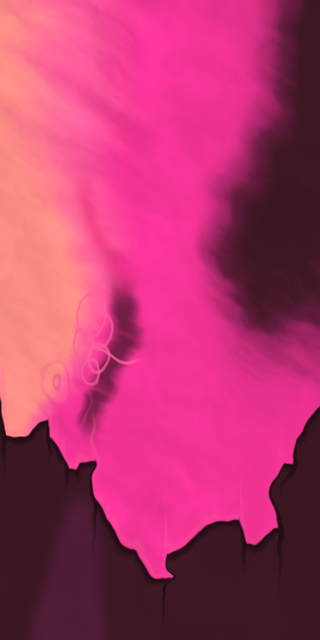
Reproduce this background procedurally as a WebGL 2 fragment shader.

```glsl
#version 300 es
precision highp float;
// Ink-like coral and pink fluid spilling over a dark, ragged shoreline.
uniform vec2 u_resolution;
out vec4 outColor;

#define PINK vec3(0.965, 0.205, 0.585)
#define ROSE vec3(0.99, 0.37, 0.60)
#define CORAL vec3(1.0, 0.555, 0.525)
#define MAGENTA vec3(0.66, 0.15, 0.41)
#define PLUM vec3(0.38, 0.105, 0.23)
#define NIGHT vec3(0.235, 0.088, 0.135)
#define WARP 0.055
#define STREAKS 0.13
#define SHORE_WOBBLE 0.012

float hash(vec2 p) {
  p = fract(p * vec2(0.1031, 0.1137));
  p += dot(p, p.yx + 33.33);
  return fract((p.x + p.y) * p.x * 17.0);
}

float noise(vec2 p) {
  vec2 i = floor(p), f = fract(p);
  f = f * f * (3.0 - 2.0 * f);
  return mix(mix(hash(i), hash(i + vec2(1, 0)), f.x),
             mix(hash(i + vec2(0, 1)), hash(i + vec2(1, 1)), f.x), f.y);
}

float fbm(vec2 p) {
  float sum = 0.0, gain = 0.5;
  for (int i = 0; i < 5; i++) {
    sum += gain * noise(p);
    p = mat2(1.6, 1.2, -1.2, 1.6) * p + 7.3;
    gain *= 0.5;
  }
  return sum;
}

float bell(float x, float center, float width) {
  float t = (x - center) / width;
  return exp(-t * t);
}

float band(float x, float a, float b, float soft) {
  return smoothstep(a - soft, a + soft, x) * (1.0 - smoothstep(b - soft, b + soft, x));
}

// Height above the shore: a chain of cliffs and slopes, bent into overhangs.
float shore(vec2 p) {
  float x = p.x + SHORE_WOBBLE * (noise(p * 24.0) - 0.5);
  x += 0.045 * bell(p.y, 0.46, 0.055) * smoothstep(0.74, 0.8, p.x);
  x -= 0.03 * bell(p.y, 0.197, 0.016) * band(p.x, 0.5, 0.57, 0.015);
  x -= 0.014 * bell(p.y, 0.55, 0.02) * band(p.x, 0.27, 0.35, 0.02);
  float h = 0.76 - 0.125 * smoothstep(-0.005, 0.022, x);
  h += 0.05 * smoothstep(0.07, 0.14, x) - 0.05 * smoothstep(0.146, 0.16, x);
  h -= 0.055 * smoothstep(0.16, 0.2, x) + 0.046 * smoothstep(0.195, 0.215, x);
  h += 0.024 * smoothstep(0.235, 0.255, x) - 0.115 * smoothstep(0.283, 0.302, x);
  h -= 0.16 * smoothstep(0.285, 0.41, x) + 0.09 * smoothstep(0.41, 0.485, x);
  h += 0.075 * smoothstep(0.508, 0.522, x) + 0.105 * smoothstep(0.505, 0.7, x);
  h -= 0.075 * smoothstep(0.752, 0.772, x);
  h += 0.055 * smoothstep(0.785, 0.87, x) + 0.2 * smoothstep(0.868, 0.895, x);
  h += 0.075 * smoothstep(0.912, 0.935, x) + 0.11 * smoothstep(0.92, 1.01, x);
  return p.y - h + 0.008 * (noise(p * 45.0) - 0.5);
}

float shoreDistance(vec2 p) {
  vec2 e = vec2(0.002, 0.0);
  float d = shore(p);
  vec2 slope = vec2(shore(p + e) - d, shore(p + e.yx) - d) / e.x;
  return d / max(length(slope), 0.7);
}

// Warm coral at left, pink in the middle, shadow at right.
vec3 fluid(vec2 p) {
  vec2 warp = vec2(fbm(p * 4.0), fbm(p * 4.0 + 19.0)) - 0.5;
  vec2 q = p + WARP * 2.0 * warp;
  float grain = fbm(mat2(4.0, 9.0, -3.0, 14.0) * q) - 0.5;

  float warmEdge = 0.21 + 0.1 * bell(q.y, 1.12, 0.3) - 0.11 * (1.0 - smoothstep(0.62, 0.86, q.y));
  float warmWidth = mix(0.065, 0.21, smoothstep(1.05, 1.65, q.y));
  float warm = (warmEdge - q.x) / warmWidth + grain * 0.8;
  vec3 color = mix(PINK, ROSE, smoothstep(-1.2, 0.1, warm));
  color = mix(color, CORAL, smoothstep(-0.2, 1.0, warm));

  // Right-hand shadow, fading downward into magenta.
  float edge = 0.7 + 0.2 * smoothstep(1.2, 1.85, q.y);
  float shade = smoothstep(edge - 0.16, edge + 0.13, q.x + grain * 0.07);
  shade *= 0.1 + 0.9 * smoothstep(0.66, 1.24, q.y + 0.12 * (q.x - 0.8) + grain * 0.25);
  shade += 0.16 * smoothstep(0.45, 0.8, q.x) * smoothstep(1.4, 2.0, q.y) + grain * 0.1 * smoothstep(0.4, 0.8, q.x);
  color = mix(color, MAGENTA, smoothstep(0.03, 0.48, shade));
  color = mix(color, PLUM, smoothstep(0.4, 0.75, shade));
  color = mix(color, NIGHT, smoothstep(0.7, 1.0, shade));

  // Dark rift with a faint red trail above it.
  float spine = 0.275 + 0.125 * smoothstep(0.62, 0.98, p.y) - 0.13 * smoothstep(1.0, 1.45, p.y);
  float across = p.x - spine + 0.10 * warp.x + 0.045 * grain;
  float rift = band(across, -0.03, 0.032, 0.024) * band(p.y, 0.66, 1.1, 0.07);
  color = mix(color, PLUM, 0.88 * rift * smoothstep(-0.3, 0.1, grain + 0.15));
  float trail = bell(across, 0.0, 0.022) * band(p.y, 1.12, 1.42, 0.08);
  color = mix(color, vec3(0.9, 0.18, 0.45), 0.55 * trail);

  // Nested folds and bright threads beside the rift.
  vec2 c = p - vec2(0.19, 0.8) + 0.12 * warp;
  float folds = pow(0.5 + 0.5 * sin(length(c * vec2(1.0, 0.6)) * 190.0 + warp.y * 12.0), 5.0);
  float foldMask = band(p.x, 0.14, 0.29, 0.04) * band(p.y, 0.65, 0.86, 0.05);
  color = mix(color, PINK, 0.45 * folds * foldMask);
  for (int i = 0; i < 5; i++) {
    float k = float(i);
    vec2 center = vec2(0.3 + 0.03 * sin(k * 2.4), 0.84 + 0.045 * k);
    float ring = abs(length((p - center + 0.07 * warp) * vec2(1.0, 0.65)) - 0.025 - 0.004 * k);
    color = mix(color, ROSE, 0.75 * (1.0 - smoothstep(0.001, 0.006, ring)));
  }
  float thread = abs(p.y - 0.89 + 0.25 * (p.x - 0.34) - 0.012 * sin(p.x * 45.0));
  color = mix(color, ROSE, 0.8 * (1.0 - smoothstep(0.002, 0.008, thread)) * band(p.x, 0.29, 0.43, 0.02));

  // Soft flowing light, strongest in the pink body.
  float flow = fbm(vec2(q.x * 9.0 + q.y * 3.0, q.y * 2.5) + warp * 3.0) - 0.5;
  return color * (1.0 + STREAKS * (flow + grain));
}

// Dark ground with a faint plum fan opening downward.
vec3 ground(vec2 p, float depth) {
  float down = max(0.5 - p.y, 0.0);
  float x = p.x - 0.255 + 0.1 * down + 0.03 * (fbm(p * 6.0) - 0.5);
  float fan = band(x, -0.2 * down - 0.02, 0.2 * down + 0.03, 0.035) * smoothstep(0.0, 0.12, down);
  vec3 color = mix(NIGHT, vec3(0.34, 0.115, 0.235), 0.75 * fan);
  color *= 0.94 + 0.12 * fbm(p * 5.0);
  return color * mix(0.55, 1.0, smoothstep(0.002, 0.03, depth));
}

void main() {
  vec2 p = gl_FragCoord.xy / u_resolution * vec2(1.0, 2.0);
  float d = shoreDistance(p);
  float aa = 1.2 / u_resolution.x;
  vec3 color = fluid(p);
  color = mix(color, ROSE, 0.3 * bell(d, 0.012, 0.01) * (1.0 - smoothstep(0.6, 1.0, p.x)));
  color = mix(ground(p, -d), color, smoothstep(-aa, aa, d));
  outColor = vec4(clamp(color, 0.0, 1.0), 1.0);
}
```
